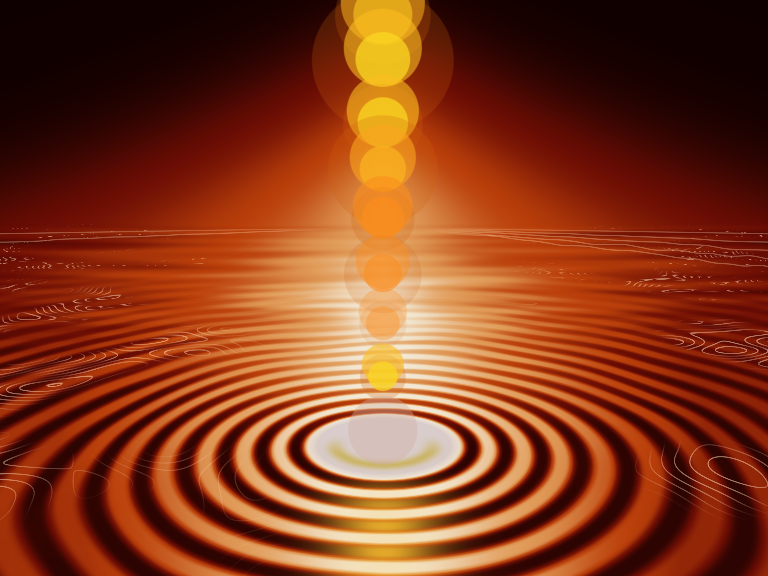
This background is drawn by a WebGL 1 fragment shader. Its source:

```glsl
precision highp float;
// Glowing ripples on a dark red sea under a falling column of light discs.
uniform vec2 u_resolution;

const float TAU = 6.2832;
const float SHORE = 0.604;                  // height of the visible horizon
const float CENTER = 0.231;                 // height of the ripple centre
const vec3 YELLOW = vec3(0.98, 0.84, 0.13);
const vec3 ORANGE = vec3(0.98, 0.55, 0.11);
const vec3 LILAC = vec3(0.85, 0.80, 0.80);

vec2 hashGradient(vec2 cell) {
  float a = fract(sin(dot(cell, vec2(127.1, 311.7))) * 4375.85) * TAU;
  return vec2(cos(a), sin(a));
}

float gradientNoise(vec2 p) {
  vec2 i = floor(p), f = fract(p);
  vec2 u = f * f * f * (f * (f * 6.0 - 15.0) + 10.0);
  vec2 e = vec2(1.0, 0.0);
  float a = dot(hashGradient(i), f);
  float b = dot(hashGradient(i + e.xy), f - e.xy);
  float c = dot(hashGradient(i + e.yx), f - e.yx);
  float d = dot(hashGradient(i + e.xx), f - e.xx);
  return mix(mix(a, b, u.x), mix(c, d, u.x), u.y);
}

// Dark red through orange and peach to cream.
vec3 heatColor(float h) {
  vec3 c = mix(vec3(0.06, 0.0, 0.0), vec3(0.42, 0.05, 0.015), smoothstep(0.0, 0.27, h));
  c = mix(c, vec3(0.73, 0.25, 0.04), smoothstep(0.22, 0.52, h));
  c = mix(c, vec3(0.88, 0.61, 0.35), smoothstep(0.48, 0.78, h));
  return mix(c, vec3(0.95, 0.91, 0.83), smoothstep(0.74, 1.0, h));
}

// Perspective from the canvas to the water plane, centred on the ripples.
vec2 toGround(vec2 p) {
  float depth = 0.52 / max(0.75 - p.y, 0.1);
  return vec2(p.x * depth, 1.25 * (depth - 1.0));
}

float skyHeat(vec2 p) {
  float x = abs(p.x), rise = p.y - SHORE;
  return 0.82 * exp(-2.0 * x - 13.0 * rise * rise - 8.0 * x * rise);
}

float glintField(vec2 p) {
  return 5.0 * gradientNoise(toGround(p) * vec2(4.0, 5.0));
}

// Thin contour lines of a noise field, kept to a few patches.
float glints(vec2 p) {
  float e = 0.001, f = glintField(p);
  vec2 slope = vec2(glintField(p + vec2(e, 0.0)), glintField(p + vec2(0.0, e))) - f;
  float steep = length(slope) / e;
  float dist = abs(fract(f * 2.0) - 0.5) / (2.0 * steep + 0.01);
  float sides = 0.22 * smoothstep(0.35, 0.6, abs(p.x));
  float patches = smoothstep(0.12, 0.35, sides + gradientNoise(toGround(p) * 2.3 + 7.0));
  patches *= smoothstep(0.15, 0.4, abs(p.x)) * smoothstep(160.0, 50.0, steep);
  return patches * (1.0 - smoothstep(0.0004, 0.0016, dist));
}

// Pale lines fanning out from the middle of the horizon.
float fanLines(vec2 p) {
  float sum = 0.0, x = abs(p.x);
  for (int i = 0; i < 5; i++) {
    float k = float(i);
    float drop = (0.016 + 0.024 * k) * pow(x, 1.2);
    float wiggle = 0.004 * k * x * gradientNoise(vec2(p.x * 18.0, k * 3.7));
    float line = 1.0 - smoothstep(0.0004, 0.0017, abs(p.y - SHORE + drop + wiggle));
    sum += line * (p.x < 0.0 && i > 1 ? 0.0 : 0.6);
  }
  return sum * smoothstep(0.06, 0.2, x);
}

vec3 waterColor(vec2 p) {
  float x = abs(p.x);
  vec2 g = toGround(p);
  float far = smoothstep(0.2, 0.7, length(g));
  float radius = length(g) + 0.05 * far * gradientNoise(g * 3.0);
  float u = radius - 0.1806;
  float wave = smoothstep(0.0, 0.95, 0.5 + 0.5 * cos(TAU * 17.5 * u / (1.0 + 0.456 * u)));

  // Heat of the flat sea, then of the bright and dark parts of the rings.
  float base = (0.82 + 0.2 * smoothstep(0.6, 0.47, p.y)) * exp(-2.0 * x);
  float crest = max(1.1 - 1.2 * x - 0.3 * abs(p.y - CENTER), 0.42);
  crest -= 0.05 * smoothstep(0.25, 0.5, p.x);
  float trough = 0.1 + 0.7 * smoothstep(0.22, 0.38, p.y) * exp(-x * x * 15.0);
  float strength = smoothstep(0.56, 0.25, p.y) * (1.0 + 0.7 * far * gradientNoise(g * 2.5 + 3.0));
  float heat = mix(base, mix(trough, crest, wave), clamp(strength, 0.0, 1.0));
  heat += 0.16 * gradientNoise(vec2(p.x * 3.0, p.y * 70.0)) * smoothstep(0.35, 0.48, p.y);
  vec3 color = heatColor(heat);

  // Golden reflection in front, pale pool with a yellow crescent in the middle.
  float gold = exp(-x * x * 110.0) * smoothstep(0.2, 0.1, p.y);
  color = mix(color, vec3(0.97, 0.73, 0.18), 0.9 * gold * (1.0 - 0.8 * wave));
  color = mix(color, LILAC, smoothstep(0.14, 0.11, radius));
  float crescent = exp(-pow((radius - 0.085) / 0.015, 2.0)) * smoothstep(0.04, -0.05, g.y);
  color = mix(color, vec3(0.78, 0.68, 0.28), 0.75 * crescent);
  return mix(color, vec3(1.0, 0.85, 0.7), 0.55 * max(glints(p), fanLines(p)));
}

vec3 addDisc(vec3 base, vec2 p, float y, float radius, vec3 tint, float alpha) {
  float d = length(p - vec2(-0.002, y)) - radius;
  return mix(base, tint, alpha * (1.0 - smoothstep(-0.0015, 0.0015, d)));
}

// Nested translucent discs, shrinking as they fall.
vec3 addColumn(vec3 color, vec2 p) {
  for (int i = 0; i < 8; i++) {
    float k = float(i), odd = mod(k, 2.0);
    float y = 0.983 - 0.0894 * k - 0.0156 * sin(4.2 * k) * (1.0 - k / 6.0);
    float wide = mix(0.083 - 0.007 * k, 0.137 - 0.0139 * k, odd);
    float inner = 0.073 - 0.0052 * k;
    float fade = 1.0 - 0.5 * smoothstep(4.0, 6.0, k) * (1.0 - step(6.5, k));
    vec3 tint = mix(YELLOW, ORANGE, smoothstep(2.0, 4.0, k) * (1.0 - step(6.5, k)));
    color = addDisc(color, p, y - 0.01, wide, vec3(0.8, 0.37, 0.04), 0.24 * fade);
    color = addDisc(color, p, y + 0.012, inner, mix(ORANGE, tint, 0.65), 0.6 * fade);
    color = addDisc(color, p, y - 0.008, inner * 0.7, tint, 0.75 * fade);
  }
  return addDisc(color, p, 0.253, 0.06, vec3(0.82, 0.68, 0.64), 0.4);
}

void main() {
  vec2 p = (gl_FragCoord.xy - vec2(0.5 * u_resolution.x, 0.0)) / u_resolution.y;
  vec3 color = heatColor(skyHeat(p));
  color = mix(waterColor(p), color, smoothstep(SHORE - 0.012, SHORE + 0.012, p.y));
  gl_FragColor = vec4(addColumn(color, p), 1.0);
}
```
